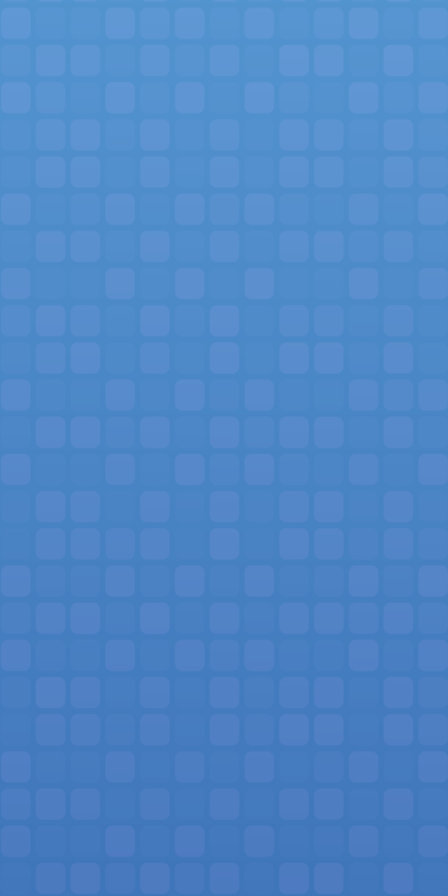
Reproduce this pattern procedurally as a Shadertoy shader.

```glsl
// Blue vertical gradient under a grid of faint rounded tiles.
// Tiles light up in a 7 by 5 weave of columns and rows, with hashed
// strength per tile; each tile is a rounded-box distance function.
#define GRID vec2(12.88, 24.1)
#define GRID_OFFSET vec2(0.047, -0.128)
#define TILE_HALF vec2(0.0330, 0.0350)
#define CORNER_RADIUS 0.016
#define TOP_COLOR vec3(0.335, 0.585, 0.818)
#define BOTTOM_COLOR vec3(0.258, 0.465, 0.735)
#define TILE_TINT vec3(0.047, 0.014, 0.017)
#define GROOVE_SHADE vec3(0.012, 0.006, 0.008)

float hash(vec2 p) {
    vec3 q = fract(p.xyx * 0.1031);
    q += dot(q, q.yzx + 33.33);
    return fract((q.x + q.y) * q.z);
}

float roundedBox(vec2 p, vec2 halfSize, float radius) {
    vec2 d = abs(p) - halfSize + radius;
    return length(max(d, 0.0)) + min(max(d.x, d.y), 0.0) - radius;
}

// Tiles are lit where the column and row families agree
float tileStrength(vec2 cell) {
    bool columnFamily = fract((cell.x + 0.1) * 3.0 / 7.0) < 0.4;
    bool rowFamily = fract((cell.y + 0.1) * 3.0 / 5.0) < 0.3;
    float variation = hash(cell + 17.0);
    float lit = 0.75 + 0.25 * variation;
    float faint = 0.05 + 0.65 * variation * variation * variation;
    return columnFamily == rowFamily ? lit : faint;
}

void mainImage(out vec4 fragColor, in vec2 fragCoord) {
    vec2 uv = fragCoord / iResolution.xy;
    vec3 color = mix(BOTTOM_COLOR, TOP_COLOR, uv.y);

    // Cells count from the upper left; local units are canvas widths
    vec2 grid = vec2(uv.x, 1.0 - uv.y) * GRID + GRID_OFFSET;
    vec2 cell = floor(grid);
    vec2 pitch = vec2(1.0, iResolution.y / iResolution.x) / GRID;
    vec2 local = (fract(grid) - 0.5) * pitch;

    // Soft tile over slightly darker grooves
    float dist = roundedBox(local, TILE_HALF, CORNER_RADIUS);
    float edge = max(0.0022, 0.75 / iResolution.x);
    float inside = 1.0 - smoothstep(-edge, edge, dist);
    color += TILE_TINT * tileStrength(cell) * inside;
    color -= GROOVE_SHADE * (1.0 - inside);

    fragColor = vec4(color, 1.0);
}
```
